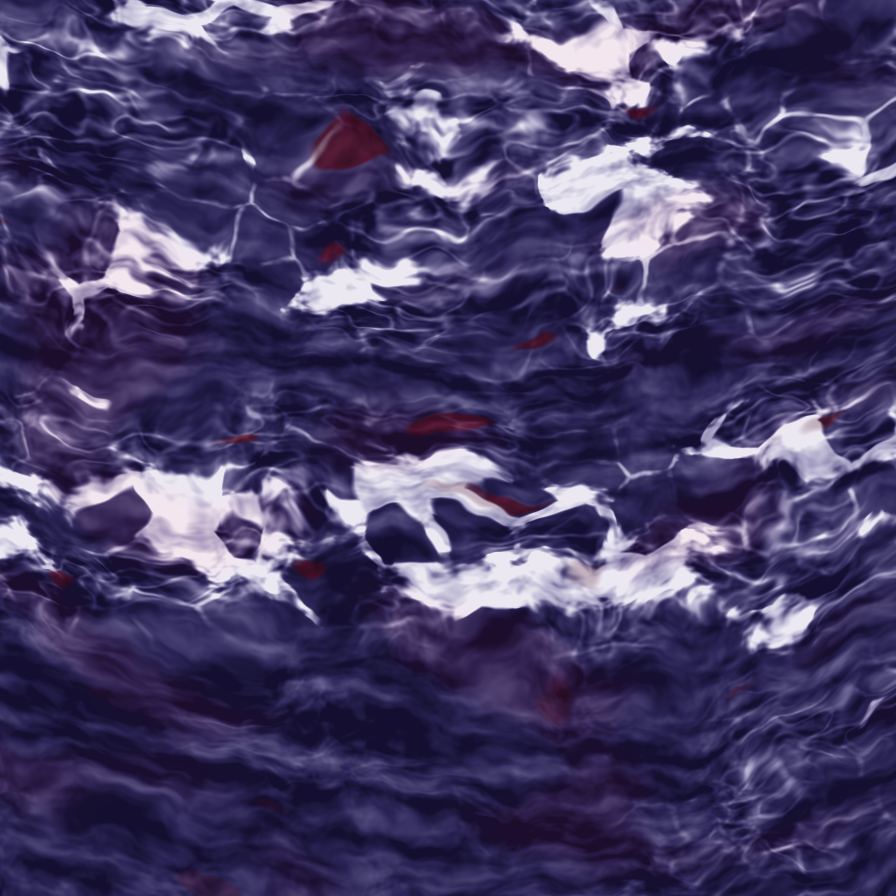
Write a WebGL 1 fragment shader that draws this texture.

```glsl
precision highp float;
uniform vec2 u_resolution;

// Stain colours, dark to light
const vec3 INK = vec3(0.08, 0.06, 0.19);
const vec3 INDIGO = vec3(0.16, 0.14, 0.33);
const vec3 VIOLET = vec3(0.28, 0.26, 0.45);
const vec3 MAUVE = vec3(0.45, 0.42, 0.60);
const vec3 LILAC = vec3(0.67, 0.65, 0.78);
const vec3 PALE = vec3(0.92, 0.91, 0.95);
const vec3 CRIMSON = vec3(0.27, 0.05, 0.13);
const vec3 WARM_TINT = vec3(0.035, -0.01, -0.015);
// Layout and scale, in canvas units
const float BOW = 0.3;
const float CLEFT_Y = 0.405;
const float CLEFT_WIDTH = 0.055;
const float BUNDLE_Y = 0.56;
const float BUNDLE_WIDTH = 0.04;
const float DEEP_Y = 0.27;
const vec2 FIBRE_SCALE = vec2(6.0, 25.0);
const vec2 GRAIN_SCALE = vec2(28.0, 44.0);
const vec2 THREAD_SCALE = vec2(7.0, 21.0);
const vec2 FILIGREE_SCALE = vec2(20.0, 36.0);
const vec2 CELL_SCALE = vec2(12.0, 17.0);
const vec2 LUMEN_SCALE = vec2(5.0, 11.0);
const vec2 CLOT_SCALE = vec2(7.0, 20.0);
// Tone weights
const float BASE_TONE = 0.23;
const float FIBRE_GAIN = 0.46;
const float GRAIN_GAIN = 0.40;
const float THREAD_GAIN = 0.36;
const float FILIGREE_GAIN = 0.26;

float hash(vec2 p) {
  vec3 q = fract(vec3(p.xyx) * 0.1031);
  q += dot(q, q.yzx + 33.33);
  return fract((q.x + q.y) * q.z);
}
float cornerSlope(vec2 cell, vec2 offset) {
  float angle = 6.28318 * hash(cell);
  return dot(vec2(cos(angle), sin(angle)), offset);
}
float gradientNoise(vec2 p) {
  vec2 i = floor(p), f = fract(p), e = vec2(1.0, 0.0);
  vec2 u = f * f * f * (f * (f * 6.0 - 15.0) + 10.0);
  return mix(mix(cornerSlope(i, f), cornerSlope(i + e, f - e), u.x),
             mix(cornerSlope(i + e.yx, f - e.yx), cornerSlope(i + 1.0, f - 1.0), u.x), u.y);
}
vec2 drift(vec2 p) { return vec2(gradientNoise(p), gradientNoise(p + 31.0)); }
float fbm(vec2 p) {
  float sum = 0.0, gain = 1.0;
  for (int i = 0; i < 3; i++) {
    sum += gain * gradientNoise(p);
    p = p * 2.03 + 19.7;
    gain *= 0.55;
  }
  return sum;
}
// Thin bright line along the zero crossings of a noise field
float ridge(vec2 p, float width) { return 1.0 - smoothstep(0.0, width, abs(gradientNoise(p))); }

// x: distance margin to the neighbouring cell, y: random id
vec2 cellField(vec2 p) {
  float nearest = 9.0, second = 9.0, id = 0.0;
  for (int y = -1; y <= 1; y++) {
    for (int x = -1; x <= 1; x++) {
      vec2 cell = floor(p) + vec2(float(x), float(y));
      vec2 seed = cell + 0.1 + 0.8 * vec2(hash(cell + 7.3), hash(cell + 51.9));
      float d = length(seed - p);
      second = min(second, max(nearest, d));
      if (d < nearest) { nearest = d; id = hash(cell + 91.1); }
    }
  }
  return vec2(second - nearest, id);
}
float bell(float x) { return exp(-x * x); }
vec3 stainRamp(float tone) {
  float t = clamp(tone, 0.0, 1.0) * 5.0;
  vec3 c = mix(INK, INDIGO, clamp(t, 0.0, 1.0));
  c = mix(c, VIOLET, clamp(t - 1.0, 0.0, 1.0));
  c = mix(c, MAUVE, clamp(t - 2.0, 0.0, 1.0));
  c = mix(c, LILAC, clamp(t - 3.0, 0.0, 1.0));
  return mix(c, PALE, clamp(t - 4.0, 0.0, 1.0));
}

void main() {
  vec2 uv = gl_FragCoord.xy / u_resolution;
  // Wavy flow along the tissue layers
  vec2 flow = uv + vec2(0.08, 0.06) * drift(uv * 3.0) + 0.025 * drift(uv * 11.0);
  flow += 0.007 * drift(uv * 36.0);
  flow.y -= BOW * (uv.x - 0.5) * (uv.x - 0.5);
  float deep = 1.0 - smoothstep(DEEP_Y - 0.05, DEEP_Y + 0.05, flow.y);
  deep *= 1.0 - 0.55 * smoothstep(0.6, 0.9, uv.x);
  float cleft = bell((flow.y - CLEFT_Y) / CLEFT_WIDTH);
  float calm = max(deep, bell((flow.y - BUNDLE_Y) / BUNDLE_WIDTH));
  // Fibres, grain, threads and filigree
  float fibre = fbm(flow * FIBRE_SCALE);
  float grain = fbm(flow * GRAIN_SCALE + 5.0);
  float busy = smoothstep(-0.25, 0.3, gradientNoise(flow * vec2(5.0, 10.0) + 63.0)) * (1.0 - 0.75 * calm);
  float tone = BASE_TONE + FIBRE_GAIN * fibre + GRAIN_GAIN * grain * (0.4 + 0.8 * busy) - 0.1 * calm;
  tone += THREAD_GAIN * busy * ridge(flow * THREAD_SCALE + 43.0, 0.09);
  tone += FILIGREE_GAIN * busy * ridge(flow * FILIGREE_SCALE + 57.0, 0.13);
  // Rounded cells, pale rims and open spaces
  vec2 cell = cellField(flow * CELL_SCALE);
  float cellZone = smoothstep(-0.15, 0.2, gradientNoise(flow * vec2(3.0, 6.0) + 11.0) + 0.1) * (1.0 - calm);
  float upper = smoothstep(0.57, 0.68, flow.y);
  float opening = gradientNoise(flow * LUMEN_SCALE + 27.0) + 0.42 * cleft + 0.11 * upper;
  opening = smoothstep(0.19, 0.36, opening + 0.13 * fibre + 0.16 * grain - 0.45 * calm);
  float rimWidth = mix(0.01, 0.16, opening);
  float body = smoothstep(rimWidth, rimWidth + 0.12, cell.x);
  float occupied = smoothstep(0.44, 0.48, cell.y);
  tone -= 0.06 * cellZone * body;
  float rim = 0.6 * cellZone * (1.0 - body) * smoothstep(-0.25, 0.4, fibre + 0.5 * grain);
  float clearing = max(opening * (1.0 - body * occupied), rim);
  tone = mix(tone, 0.92 + 0.35 * fibre + 0.3 * grain, clearing);
  // Warm tint and scattered red clots
  vec3 colour = stainRamp(tone);
  colour += WARM_TINT * smoothstep(0.0, 0.4, gradientNoise(flow * vec2(4.0, 9.0) + 73.0));
  float clot = smoothstep(0.41, 0.49, gradientNoise(flow * CLOT_SCALE + 87.0));
  clot *= (1.0 - 0.6 * deep) * (1.0 - 0.7 * clearing);
  colour = mix(colour, CRIMSON * (1.0 + 0.5 * grain), 0.85 * clot);
  gl_FragColor = vec4(clamp(colour, 0.0, 1.0), 1.0);
}
```
